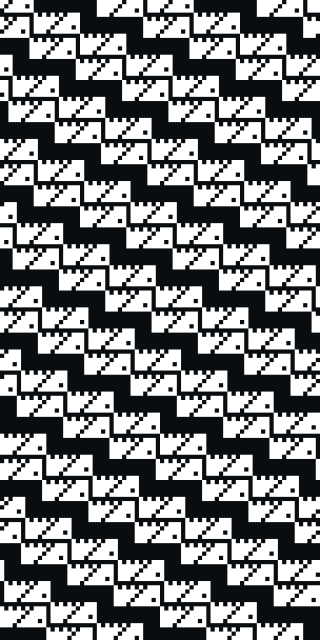
This pattern is drawn by a Shadertoy shader. Its source:

```glsl
// Pale notched bricks climbing in double staircases over near-black, on a coarse cell grid.
// Two bricks share one sheared lattice: 38 cells across, stepping 11 cells right per 5 down.
// Cells are blended by their exact coverage of each pixel.

// 1 on the face of an 11 by 5 brick, 0 on its cuts and outside; c counts from its top left.
float brick(vec2 c) {
    if (c.x < 0.0 || c.x > 10.5 || c.y < 0.0 || c.y > 4.5) return 0.0;
    bool notch = c.y < 0.5 && c.x < 6.0 && mod(c.x, 2.0) > 0.5;
    bool slash = abs(c.x + c.y - 7.0) < 0.5;
    bool dot9 = distance(c, vec2(9.0, 3.0)) < 0.5;
    return notch || slash || dot9 ? 0.0 : 1.0;
}

// Value of one whole cell, numbered from the top left of the canvas.
float cellValue(vec2 cell) {
    float face = 0.0;
    for (int i = 0; i < 2; i++) {
        // The lower brick of each pair sits 6 cells down and 1 to the left.
        vec2 d = cell + 0.5 - vec2(8.0, 3.0) - float(i) * vec2(-1.0, 6.0);
        float stair = floor(d.y / 5.0);
        d = vec2(mod(d.x - 11.0 * stair, 38.0), d.y - 5.0 * stair);
        face = max(face, brick(floor(d)));
    }
    return face;
}

void mainImage(out vec4 fragColor, in vec2 fragCoord) {
    vec2 grid = vec2(76.0, 152.0);
    vec2 uv = fragCoord / iResolution.xy;
    vec2 p = vec2(uv.x, 1.0 - uv.y) * grid;
    vec2 pixel = grid / iResolution.xy;

    // Share of the pixel on each side of the nearest cell corner.
    vec2 corner = floor(p + 0.5);
    vec2 share = clamp((p - corner) / pixel + 0.5, 0.0, 1.0);
    float above = mix(cellValue(corner - 1.0), cellValue(corner - vec2(0.0, 1.0)), share.x);
    float below = mix(cellValue(corner - vec2(1.0, 0.0)), cellValue(corner), share.x);
    float face = mix(above, below, share.y);

    vec3 ground = vec3(0.04, 0.05, 0.06);
    fragColor = vec4(mix(ground, vec3(1.0), face), 1.0);
}
```
